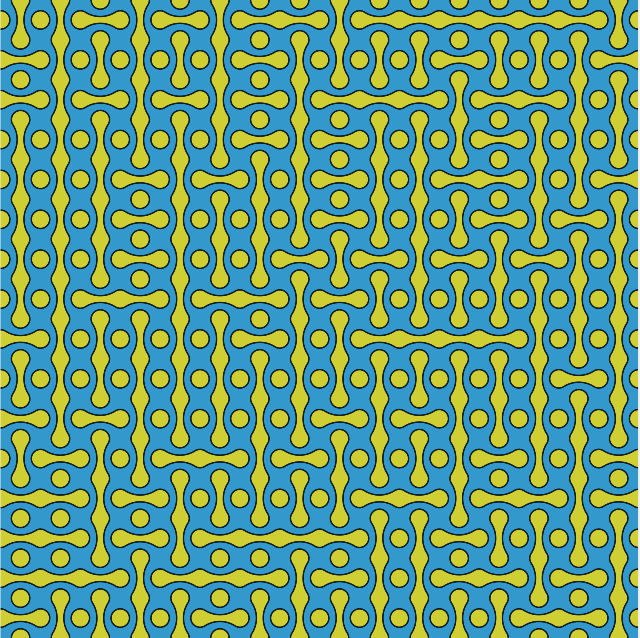
A Shadertoy shader for this pattern:

```glsl
// Truchet weave of yellow beads and dumbbells with dark outlines on blue.

const float TILES = 16.0;          // tiles per canvas height
const float BEAD_RADIUS = 0.25;    // in tile units, outline included
const float NECK_HALF = 0.105;     // half thickness of a link at its middle
const float HORIZONTAL_SHARE = 0.36;

const vec3 BLUE = vec3(0.20, 0.60, 0.80);
const vec3 YELLOW = vec3(0.81, 0.81, 0.20);
const vec3 INK_BLUE = vec3(0.01, 0.12, 0.24);
const vec3 INK_OLIVE = vec3(0.15, 0.13, 0.02);
const vec3 PAPER = vec3(0.94);

float hash(vec2 cell) {
    vec3 p = fract(vec3(cell.xyx) * vec3(0.1031, 0.1030, 0.0973));
    p += dot(p, p.yzx + 33.33);
    return fract((p.x + p.y) * p.z);
}

// Dumbbell along x, beads at x = +-0.5, its waist cut by tangent arcs.
float dumbbell(vec2 q, float radius, float neck) {
    float flare = radius - neck;
    float arcCenter = (0.25 - flare * flare) / (2.0 * flare);
    bool onWaist = 2.0 * q.x + q.y / arcCenter < 1.0;
    return onWaist
        ? arcCenter - neck - length(q - vec2(0.0, arcCenter))
        : length(q - vec2(0.5, 0.0)) - radius;
}

// One tile: a link between two opposite edges, half beads on the others.
float tileDistance(vec2 uv, float horizontalShare) {
    vec2 q = abs(fract(uv) - 0.5);
    if (hash(floor(uv) + 7.0) > horizontalShare) q = q.yx;
    float bead = length(q - vec2(0.0, 0.5)) - BEAD_RADIUS;
    return min(bead, dumbbell(q, BEAD_RADIUS, NECK_HALF));
}

// Blue ground, two-toned ink line, yellow fill, by depth below the edge.
vec3 shade(float depth, float soft) {
    vec3 color = mix(BLUE, INK_BLUE, smoothstep(-soft, soft, depth));
    color = mix(color, INK_OLIVE, smoothstep(-soft, soft, depth - 0.021));
    return mix(color, YELLOW, smoothstep(-soft, soft, depth - 0.039));
}

void mainImage(out vec4 fragColor, in vec2 fragCoord) {
    vec2 pos = fragCoord / iResolution.y;
    float pixel = 1.0 / iResolution.y;
    vec2 uv = (pos - vec2(0.001, 0.0)) * TILES;

    float d = tileDistance(uv, HORIZONTAL_SHARE);
    vec3 color = shade(-d, 0.4 * pixel * TILES);

    // Thin pale margin left and right of the square field
    float outside = abs(pos.x - 0.5005) - 0.4997;
    color = mix(color, PAPER, smoothstep(-0.5 * pixel, 0.5 * pixel, outside));

    fragColor = vec4(color, 1.0);
}
```
